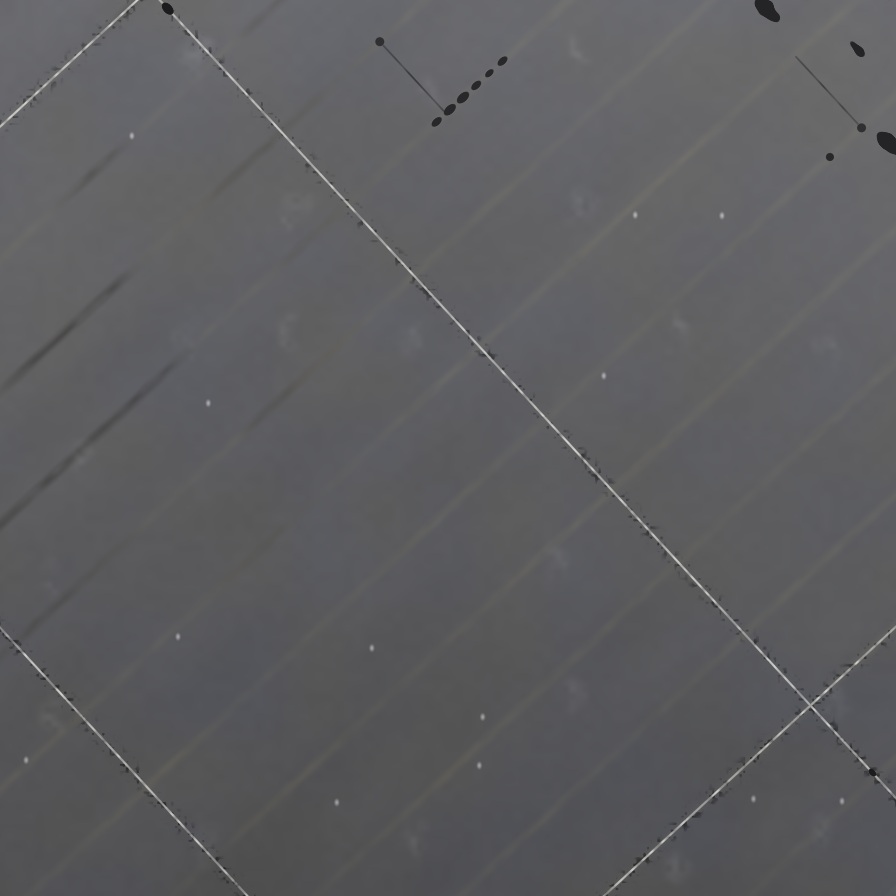
Write a WebGL 1 fragment shader that draws this texture.

```glsl
precision highp float;
// Worn grey slabs in a tilted grid of pale joints, each slab crossed by ten faint grooves.
uniform vec2 u_resolution;

#define AXIS vec2(0.735, 0.678)      // direction of the grooves
#define ORIGIN vec2(0.203, -0.631)   // a slab corner in tilted coordinates
#define SLAB vec2(0.606, 1.088)
#define GROOVES 10.0
#define GROOVE_WIDTH 0.0055
#define JOINT_WIDTH 0.0012
#define DARK_GREY vec3(0.312, 0.313, 0.325)
#define LIGHT_GREY vec3(0.412, 0.413, 0.425)
#define JOINT_WHITE vec3(0.85, 0.85, 0.83)
#define CHIP_BLACK vec3(0.11, 0.11, 0.12)

float hash(vec2 p) {
  return fract(sin(dot(p, vec2(127.1, 311.7))) * 43758.5453);
}

float noise(vec2 p) {
  vec2 i = floor(p), f = fract(p);
  f = f * f * (3.0 - 2.0 * f);
  return mix(mix(hash(i), hash(i + vec2(1.0, 0.0)), f.x),
             mix(hash(i + vec2(0.0, 1.0)), hash(i + vec2(1.0, 1.0)), f.x), f.y);
}

// Antialiased disc or band of the given half width.
float cover(float dist, float halfWidth, float px) {
  return 1.0 - smoothstep(halfWidth - px, halfWidth + px, dist);
}

// Pale smudges and tiny flecks, at most one per cell.
float scuffs(vec2 p, float cells, float chance, float radius) {
  vec2 id = floor(p * cells);
  vec2 center = 0.3 + 0.4 * vec2(hash(id + 3.1), hash(id + 7.7));
  float d = length((fract(p * cells) - center) * vec2(1.0, 0.7)) / cells;
  return step(hash(id + 1.3), chance) * (1.0 - smoothstep(0.0, radius, d));
}

// Black chips and thin cracks where boards meet, as coverage.
float damage(vec2 q, float pitch, float px) {
  float mask = 0.0;
  for (int i = 0; i < 2; i++) {
    float k = float(i);
    vec2 start = vec2(0.755 + 0.330 * k, (2.0 + 3.0 * k) * pitch);
    vec2 r = q - start;
    float crack = cover(abs(r.x), 0.001, px) * cover(abs(r.y - 0.5 * pitch), 0.5 * pitch, px);
    mask = max(mask, crack * (0.25 + 0.35 * noise(q * 90.0)));
    mask = max(mask, 0.75 * cover(length(r - vec2(0.0, k * pitch)), 0.005, px));
    // chips on the pale joint
    vec2 edge = q - vec2(SLAB.x, 0.03 + 1.16 * k);
    mask = max(mask, cover(length(edge * vec2(1.6, 1.0)), 0.008 - 0.003 * k, px));
  }
  // row of dashes along a groove
  for (int i = 0; i < 6; i++) {
    float k = float(i);
    vec2 r = q - vec2(0.741 + 0.020 * k, 3.0 * pitch);
    float size = 0.0045 + 0.0025 * hash(vec2(k, 4.0));
    mask = max(mask, 0.85 * cover(length(r * vec2(0.8, 1.4)), size, px));
  }
  // larger ragged chips
  for (int i = 0; i < 3; i++) {
    float k = float(i);
    vec2 r = q - vec2(1.096 + 0.046 * sin(1.5708 * k), (4.45 + 0.93 * k) * pitch);
    float size = 0.011 + 0.004 * cos(3.1416 * k) + 0.007 * (noise(q * 110.0) - 0.5);
    mask = max(mask, 0.9 * cover(length(r * vec2(1.7, 0.8)), size, px));
  }
  vec2 pit = q - vec2(1.037, 6.0 * pitch);
  return max(mask, 0.85 * cover(length(pit), 0.0045, px));
}

void main() {
  vec2 uv = gl_FragCoord.xy / u_resolution;
  float px = 0.7 / min(u_resolution.x, u_resolution.y);
  vec2 q = vec2(dot(uv, AXIS), dot(uv, vec2(AXIS.y, -AXIS.x))) - ORIGIN;
  float pitch = SLAB.y / GROOVES;

  // uneven light, mottling and a slight blue to olive drift
  float light = uv.y + 0.35 * (uv.x - 0.4) * (uv.x - 0.4) - 0.02;
  vec3 color = mix(DARK_GREY, LIGHT_GREY, clamp(light, 0.0, 1.05));
  color += 0.018 * (noise(q * vec2(6.0, 18.0)) - 0.5) + 0.010 * (noise(uv * 90.0) - 0.5);
  color += vec3(0.004, 0.001, -0.010) * (noise(uv * 14.0 + 5.0) - 0.5) * 2.0;

  // grooves: worn pale olive, darker on the left
  float row = floor(q.y / pitch + 0.5);
  float offset = abs(q.y - row * pitch);
  float wear = noise(vec2(q.x * 7.0, row * 5.3));
  float grain = 0.55 + 0.9 * noise(q * vec2(60.0, 160.0));
  float groove = (1.0 - smoothstep(0.0, GROOVE_WIDTH * 1.6, offset)) * grain;
  float dirt = (1.0 - smoothstep(0.15, 0.5, uv.x)) * smoothstep(0.15, 0.4, uv.y);
  dirt *= smoothstep(0.25, 0.65, wear);
  vec3 tint = mix(vec3(0.030, 0.027, 0.008), vec3(-0.075, -0.078, -0.085), dirt);
  color += tint * groove * (0.35 + 0.65 * wear);

  // scuffs
  color += 0.055 * scuffs(uv + 0.02 * noise(uv * 40.0), 7.0, 0.32, 0.022) * noise(uv * 130.0);
  color += 0.30 * scuffs(uv, 23.0, 0.025, 0.004);

  // pale joints with broken sparkle and dark speckle beside them
  vec2 toJoint = abs(fract(q / SLAB + 0.5) - 0.5) * SLAB;
  float joint = min(toJoint.x, toJoint.y);
  float speckle = smoothstep(0.62, 0.9, noise(uv * 260.0));
  color -= 0.17 * speckle * exp(-joint * joint / 0.00005);
  float sparkle = 0.35 + 0.6 * noise(q * 170.0);
  color = mix(color, JOINT_WHITE, cover(joint, JOINT_WIDTH, px) * sparkle);

  color = mix(color, CHIP_BLACK, damage(q, pitch, px));
  gl_FragColor = vec4(color, 1.0);
}
```
